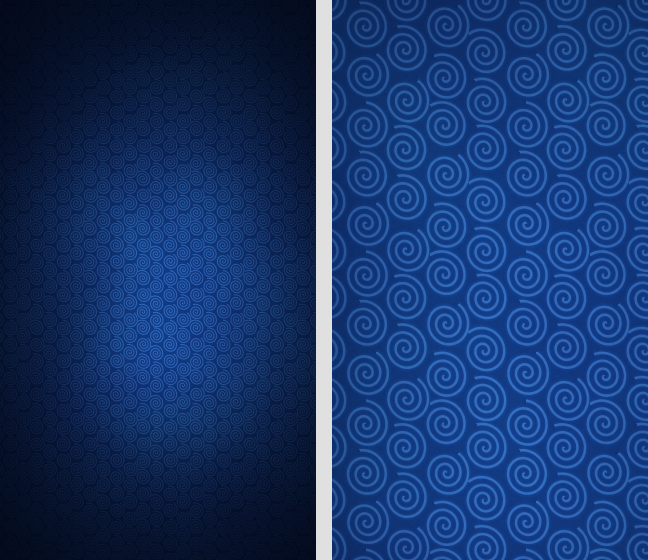
Left, the full canvas; right, a detail of the centre.
A Shadertoy shader for this pattern:

```glsl
const float TAU = 6.2831853;

float hash(vec2 p) {
    p = fract(p * vec2(0.1031, 0.1137));
    p += dot(p, p.yx + 33.33);
    return fract((p.x + p.y) * p.x * 97.0);
}

// Layered sines, roughly -1 to 1
float clouds(vec2 p) {
    float sum = 0.0, gain = 0.5;
    for (int i = 0; i < 4; i++) {
        sum += gain * sin(p.x + 1.3 * sin(p.y)) * cos(p.y * 1.2 + 0.7 * sin(p.x));
        p = mat2(1.5, 1.1, -1.1, 1.5) * p + 2.3;
        gain *= 0.55;
    }
    return sum;
}

// Distance to a three-turn spiral, radius about 0.48
float spiral(vec2 p, float turn) {
    float pitch = 0.16;
    p = mat2(cos(turn), sin(turn), -sin(turn), cos(turn)) * p;
    float arm = length(p) / pitch - atan(p.y, p.x) / TAU;
    return floor(arm) > 2.0 ? 1.0 : abs(fract(arm) - 0.5) * pitch;
}

// Staggered columns of spirals; neighbours are checked because they interlock
float spiralField(vec2 grid) {
    float nearest = 1.0;
    float column = floor(grid.x);
    for (int i = -1; i <= 1; i++) {
        float x = column + float(i);
        float shift = 0.5 * mod(x, 2.0);
        float row = floor(grid.y - shift);
        for (int j = -1; j <= 1; j++) {
            vec2 id = vec2(x, row + float(j));
            // Variations recur in blocks of four columns by three rows
            vec2 member = mod(id, vec2(4.0, 3.0));
            float seed = hash(member + 17.0);
            vec2 center = id + vec2(0.5, 0.5 + shift);
            center += 0.08 * (vec2(seed, hash(member + 61.0)) - 0.5);
            vec2 p = (grid - center) * vec2(0.84, 1.0);
            p.x += 0.06 * p.y;
            nearest = min(nearest, spiral(p, 0.6 + 1.8 * seed));
        }
    }
    return nearest;
}

void mainImage(out vec4 fragColor, in vec2 fragCoord) {
    vec2 uv = fragCoord / iResolution.xy;

    // Soft central glow with uneven, smoky light
    vec2 q = uv - vec2(0.54, 0.48);
    float light = exp(-4.9 * q.x * q.x - 8.6 * q.y * q.y);
    float smoke = clouds(uv * vec2(5.0, 9.0));
    light *= 1.0 + 0.13 * smoke;
    vec2 shade = (uv - vec2(0.17, 0.42)) * vec2(6.0, 9.0);
    vec2 patchPos = (uv - vec2(0.47, 0.33)) * vec2(5.0, 12.0);
    light *= 1.0 - 0.2 * exp(-dot(shade, shade));
    light += 0.14 * exp(-dot(patchPos, patchPos));

    vec3 color = mix(vec3(0.008, 0.03, 0.095), vec3(0.075, 0.24, 0.55), light);
    color.g += 0.025 * light * smoke;

    // Spiral lines, brighter where the light falls
    float pixel = 33.8 / iResolution.y;
    float dist = spiralField(uv * vec2(23.7, 33.8) - vec2(0.23, 0.5));
    float line = clamp(0.5 + (0.026 - dist) / pixel, 0.0, 1.0);
    float groove = smoothstep(0.03, 0.1, dist);
    color *= 1.0 - 0.1 * groove;
    color += line * vec3(0.12, 0.17, 0.17) * (0.04 + 0.96 * light);

    // Fine worn grain
    float grain = hash(floor(uv * vec2(288.0, 512.0))) - 0.5;
    color *= 1.0 + 0.04 * grain;

    fragColor = vec4(clamp(color, 0.0, 1.0), 1.0);
}
```
